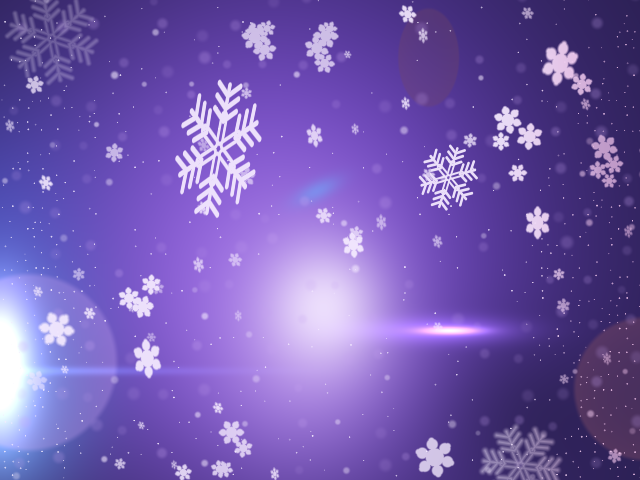
Write a Shadertoy shader that draws this background.

```glsl
const vec3 NIGHT  = vec3(0.15, 0.115, 0.29);
const vec3 INDIGO = vec3(0.37, 0.23, 0.70);
const vec3 VIOLET = vec3(0.57, 0.39, 0.86);
const vec3 LILAC  = vec3(0.77, 0.63, 0.94);
const vec3 BLUE   = vec3(0.27, 0.29, 0.71);
const vec3 ICE    = vec3(0.42, 0.68, 1.00);
const vec3 SNOW   = vec3(0.96, 0.92, 1.00);
const vec3 ROSE   = vec3(0.93, 0.69, 0.88);
const vec3 EMBER  = vec3(0.45, 0.27, 0.39);
const vec2 HEART  = vec2(0.675, 0.36);  // central light
const vec2 FROST  = vec2(0.0, 0.24);    // light at the left edge
const vec2 FLARE  = vec2(0.94, 0.311);  // thin lens flare
const float SECTOR = 1.0472;            // sixth of a turn
const float SOFT = 0.001;               // usual flake blur

vec3 hash3(vec2 cell) {
    vec3 q = fract(cell.xyx * vec3(0.1031, 0.1030, 0.0973));
    q += dot(q, q.yxz + 33.33);
    return fract((q.xxy + q.yzz) * q.zyx);
}
mat2 spin(float a) { return mat2(cos(a), -sin(a), sin(a), cos(a)); }
float glow(vec2 p, vec2 centre, vec2 radius) {
    vec2 d = (p - centre) / radius;
    return exp(-dot(d, d));
}
float bokeh(vec2 p, vec2 centre, vec2 radius) {
    float d = length((p - centre) / radius);
    return (1.0 - smoothstep(0.95, 1.03, d)) * (0.7 + 0.3 * d * d);
}
float segment(vec2 p, vec2 a, vec2 b) {
    vec2 along = b - a;
    return length(p - a - along * clamp(dot(p - a, along) / dot(along, along), 0.0, 1.0));
}
// Folds the plane into one half-arm of a six-armed shape
vec2 foldArms(vec2 p) {
    float a = mod(atan(p.x, p.y) + 0.5 * SECTOR, SECTOR) - 0.5 * SECTOR;
    return length(p) * vec2(cos(a), abs(sin(a)));
}
float petalFlake(vec2 q) {
    float arm = segment(q, vec2(0), vec2(0.85, 0)) - 0.15;
    float petal = length(q - vec2(0.66, 0)) - 0.28;
    return min(min(arm, petal), length(q) - 0.46);
}
float fernFlake(vec2 q) {
    float d = abs(segment(q, vec2(0.14, 0), vec2(0.48, 0)) - 0.065) + 0.012;
    d = min(d, segment(q, vec2(0.5, 0), vec2(0.96, 0)));
    for (int i = 0; i < 3; i++) {
        vec2 root = vec2(0.42 + 0.19 * float(i), 0);
        d = min(d, segment(q, root, root + vec2(0.17, 0.27)));
    }
    return d - 0.045;
}
// Coverage of one flake; softness is a blur width in canvas units
float flake(vec2 p, vec2 centre, vec2 size, float angle, float softness, bool fern) {
    vec2 q = foldArms(spin(angle) * (p - centre) / size);
    float edge = (softness + 0.6 / iResolution.y) / min(size.x, size.y);
    return 1.0 - smoothstep(-edge, edge, fern ? fernFlake(q) : petalFlake(q));
}
// One jittered flake in some of the cells of a grid
float flakeLayer(vec2 p, float cellSize, float biggest, float density) {
    vec2 cell = floor(p / cellSize);
    vec3 h = hash3(cell + 40.0), k = hash3(cell + 97.0);
    float size = biggest * mix(0.5, 1.0, k.x);
    vec2 centre = (cell + 0.5 + (h.xy - 0.5) * (1.0 - 2.2 * size / cellSize)) * cellSize;
    vec2 shape = size * vec2(mix(0.65, 1.0, k.y), 1);
    return step(h.z, density) * mix(0.6, 1.0, k.z) * flake(p, centre, shape, k.y, SOFT, false);
}
// A loose handful of flakes
float cluster(vec2 p, vec2 centre, float size) {
    float cover = 0.0;
    for (int i = 0; i < 4; i++) {
        vec3 h = hash3(centre * 91.0 + 7.0 * float(i));
        vec2 place = centre + (h.xy - 0.5) * size * vec2(2, 4);
        cover = max(cover, flake(p, place, vec2(size * mix(0.5, 1.0, h.z)), h.x, SOFT, false));
    }
    return cover;
}
// Soft round specks
float dotLayer(vec2 p, float cellSize, float radius, float density) {
    vec2 cell = floor(p / cellSize);
    vec3 h = hash3(cell + 9.0);
    float d = length(p - (cell + 0.25 + 0.5 * h.xy) * cellSize) / (radius * mix(0.6, 1.0, h.x));
    return step(h.z, density) * (1.0 - smoothstep(0.3, 1.0, d)) * mix(0.4, 1.0, h.y);
}

void mainImage(out vec4 fragColor, in vec2 fragCoord) {
    vec2 p = fragCoord / iResolution.y;
    float side = smoothstep(0.35, 0.67, abs(p.x - 0.667)) * (1.0 - 0.7 * p.y);
    vec3 tint = mix(SNOW, ROSE, 0.7 * smoothstep(1.0, 1.3, p.x));

    // Broad colour fields
    vec3 col = mix(NIGHT, INDIGO, glow(p, vec2(0.62, 0.5), vec2(0.58, 0.64)));
    col = mix(col, BLUE, 0.9 * glow(p, vec2(0, 0.48), vec2(0.3, 0.32)));
    col = mix(col, VIOLET, glow(p, vec2(0.53, 0.43), vec2(0.39, 0.43)));
    col = mix(col, NIGHT, 0.55 * glow(p, vec2(1.13, 0.13), vec2(0.2, 0.16)));
    col = mix(col, LILAC, 0.8 * glow(p, vec2(0.64, 0.31), vec2(0.19, 0.24)));
    col = mix(col, SNOW, 0.85 * glow(p, HEART, vec2(0.11, 0.12)));
    // Lens discs, edge light and flares
    col = mix(col, EMBER, 0.55 * bokeh(p, vec2(1.345, 0.19), vec2(0.15)));
    col = mix(col, EMBER, 0.35 * bokeh(p, vec2(0.893, 0.88), vec2(0.064, 0.103)));
    col = mix(col, ICE, 0.85 * glow(p, FROST - vec2(0, 0.05), vec2(0.16, 0.24)));
    col = mix(col, LILAC, 0.35 * bokeh(p, vec2(0.06, 0.245), vec2(0.185)));
    col += SNOW * 0.8 * glow(p, FROST, vec2(0.065, 0.14));
    col += ICE * 0.18 * glow(p, vec2(0.15, 0.227), vec2(0.27, 0.009));
    col += VIOLET * 0.45 * glow(p, FLARE, vec2(0.14, 0.026));
    col += ROSE * 0.8 * glow(p, FLARE, vec2(0.06, 0.008));
    col = mix(col, ICE, 0.5 * glow(spin(0.45) * (p - vec2(0.66, 0.602)), vec2(0), vec2(0.05, 0.019)));
    // Blurred snow, then fine dust thickest at the sides
    col = mix(col, LILAC, 0.28 * dotLayer(p, 0.075, 0.019, 0.55));
    col = mix(col, tint, 0.6 * dotLayer(p + 0.33, 0.1, 0.012, 0.35));
    col = mix(col, tint, 0.9 * dotLayer(p, 0.016, 0.003, 0.06 + 0.45 * side));
    // Scattered flakes, clusters and foreground flakes
    float snow = max(0.85 * flakeLayer(p, 0.095, 0.016, 0.25), flakeLayer(p + 0.04, 0.16, 0.024, 0.35));
    snow = max(snow, cluster(p, vec2(1.075, 0.7), 0.032));
    snow = max(snow, 0.8 * cluster(p, vec2(0.54, 0.955), 0.03));
    snow = max(snow, 0.8 * cluster(p, vec2(0.68, 0.92), 0.027));
    snow = max(snow, cluster(p, vec2(0.29, 0.36), 0.025));
    snow = max(snow, 0.85 * cluster(p, vec2(0.48, 0.07), 0.034));
    snow = max(snow, 0.8 * cluster(p, vec2(1.27, 0.67), 0.028));
    snow = max(snow, flake(p, vec2(0.455, 0.69), vec2(0.083, 0.14), -0.18, 0.0, true));
    snow = max(snow, flake(p, vec2(0.934, 0.63), vec2(0.058, 0.066), -0.3, 0.0, true));
    snow = max(snow, 0.65 * flake(p, vec2(1.085, 0.03), vec2(0.08), 0.4, 0.006, true));
    snow = max(snow, 0.3 * flake(p, vec2(0.108, 0.92), vec2(0.092), 0.2, 0.003, true));
    snow = max(snow, flake(p, vec2(1.167, 0.868), vec2(0.038, 0.047), -0.2, 0.002, false));
    snow = max(snow, flake(p, vec2(1.12, 0.536), vec2(0.027, 0.034), 0.0, SOFT, false));
    snow = max(snow, flake(p, vec2(0.736, 0.49), vec2(0.023, 0.027), 0.1, SOFT, false));
    snow = max(snow, flake(p, vec2(0.307, 0.253), vec2(0.03, 0.041), 0.1, SOFT, false));
    snow = max(snow, flake(p, vec2(0.118, 0.314), vec2(0.037), 0.4, 0.003, false));
    snow = max(snow, 0.85 * flake(p, vec2(0.906, 0.047), vec2(0.042), 0.2, SOFT, false));
    fragColor = vec4(clamp(mix(col, tint, 0.93 * snow), 0.0, 1.0), 1);
}
```
